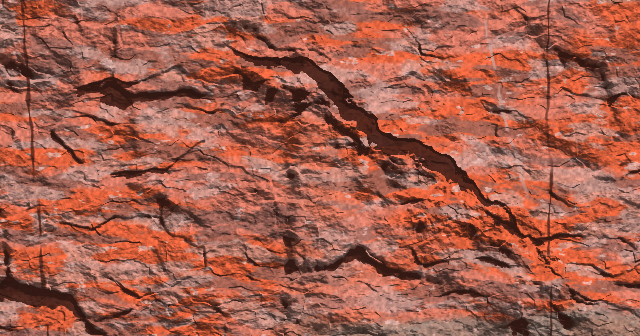
Reproduce this texture procedurally as a Shadertoy shader.

```glsl
// Sunlit face of red banded rock: a relief of blended chips, fractal roughness
// and one diagonal broken ledge is lit from the upper right with marched cast
// shadows; stretched noise colours the strata, pale veins and dark joints.

#define ROUGHNESS 0.062
#define CHIP_RELIEF 0.105
#define LEDGE_DEPTH 0.15
#define SUN_DIR vec2(0.5, 0.866)
#define SUN_SLOPE 0.8
#define CONTRAST 0.8
#define ORANGE vec3(0.88, 0.385, 0.24)
#define PINK vec3(0.83, 0.47, 0.39)
#define MAROON vec3(0.56, 0.375, 0.34)
#define PALE vec3(0.78, 0.62, 0.59)
#define GREY vec3(0.58, 0.52, 0.48)
#define SHADOW vec3(0.26, 0.12, 0.09)

vec2 hash2(vec2 p) {
    vec3 q = fract(p.xyx * vec3(0.1031, 0.1030, 0.0973));
    q += dot(q, q.yzx + 33.33);
    return fract((q.xx + q.yz) * q.zy);
}

float noise(vec2 p) {
    vec2 i = floor(p), f = fract(p);
    f = f * f * (3.0 - 2.0 * f);
    float low = mix(hash2(i).x, hash2(i + vec2(1, 0)).x, f.x);
    float high = mix(hash2(i + vec2(0, 1)).x, hash2(i + vec2(1, 1)).x, f.x);
    return mix(low, high, f.y);
}

float fbm(vec2 p, int octaves) {
    float sum = 0.0, total = 0.0, amp = 0.5;
    for (int i = 0; i < octaves; i++) {
        sum += amp * noise(p);
        total += amp;
        amp *= 0.5;
        p = mat2(1.6, 1.2, -1.2, 1.6) * p + 7.3;
    }
    return sum / total;
}

// Broken facets: tilted planes around scattered points, joined by short ramps
float chips(vec2 p) {
    vec2 cell = floor(p);
    float sum = 0.0, total = 0.0;
    for (int y = -1; y <= 1; y++)
    for (int x = -1; x <= 1; x++) {
        vec2 id = cell + vec2(x, y);
        vec2 d = id + hash2(id) - p;
        float weight = exp(-24.0 * dot(d, d));
        float plane = dot(hash2(id + 17.0) - 0.5, d) + 0.25 * hash2(id + 41.0).x;
        sum += weight * plane;
        total += weight;
    }
    return sum / max(total, 1e-20);
}

// Pale triangular face that widens downwards
float wedge(vec2 p) {
    float drop = 0.72 - p.y;
    float left = smoothstep(0.0, 0.05, p.x - 0.86 + 0.08 * drop);
    float right = smoothstep(0.0, 0.1, 0.97 + 0.38 * drop - p.x);
    return left * right * smoothstep(0.0, 0.08, drop);
}

// Slab above a ragged diagonal fracture, with rubble along its foot
float ledge(vec2 p) {
    float side = 0.8 * (p.y - 0.89 + 0.76 * (p.x - 0.72));
    side += 0.36 * (fbm(p * 4.0 + 3.0, 7) - 0.5);
    float span = smoothstep(0.65, 0.8, p.x) * (1.0 - smoothstep(1.65, 1.8, p.x));
    float depth = 0.12 + 1.0 * smoothstep(0.2, 0.8, noise(vec2(p.x * 6.0, 2.5)));
    float slab = depth * smoothstep(-0.01, 0.006, side) * exp(-3.0 * max(side, 0.0));
    float rubble = 0.7 * fbm(p * 11.0 + 60.0, 4) * exp(-9.0 * abs(side + 0.08));
    return span * (slab + rubble);
}

float height(vec2 p) {
    vec2 w = p + 0.1 * vec2(fbm(p * 5.0, 5), fbm(p * 5.0 + 9.0, 5));
    float h = CHIP_RELIEF * chips(w * vec2(2.6, 3.6));
    h += 0.3 * CHIP_RELIEF * chips(w * vec2(7.0, 11.0) + 5.0);
    h += 0.11 * CHIP_RELIEF * chips(w * vec2(20.0, 32.0));
    h += ROUGHNESS * fbm(w * vec2(4.5, 6.5), 6);
    h += 0.15 * ROUGHNESS * fbm(p * vec2(34.0, 50.0), 4);
    return h + LEDGE_DEPTH * ledge(p) + 0.03 * wedge(w - 0.05);
}

float castShadow(vec2 p, float base) {
    float shade = 0.0, t = 0.005;
    for (int i = 0; i < 11; i++) {
        float rise = height(p + SUN_DIR * t) - base - SUN_SLOPE * t;
        shade = max(shade, smoothstep(0.0, 0.004, rise));
        t *= 1.42;
    }
    return shade;
}

vec3 rockColour(vec2 p) {
    vec2 q = vec2(p.x, p.y + 0.04 * p.x + 0.1 * fbm(p * 3.0, 7));
    float strata = fbm(q * vec2(2.8, 15.0), 7);
    float patches = fbm(p * 3.0 + 20.0, 7);
    vec3 c = mix(PINK, ORANGE, smoothstep(0.42, 0.53, 0.6 * strata + 0.4 * patches));
    c = mix(c, MAROON, 0.75 * smoothstep(0.52, 0.6, fbm(q * vec2(6.0, 28.0) + 31.0, 6)));
    c = mix(c, PALE, 0.65 * smoothstep(0.55, 0.64, fbm(q * vec2(8.0, 22.0) + 57.0, 6)));
    c = mix(c, mix(PINK, PALE, patches), 0.45 * wedge(p + 0.1 * (patches - 0.5)));
    // Weathered grey along the rims, then small mineral flecks
    float rim = max(0.07 - p.y, p.y - 0.97) + 0.2 * (patches - 0.5);
    c = mix(c, GREY, 0.75 * smoothstep(0.0, 0.03, rim) * smoothstep(0.7, 1.1, p.x));
    c = mix(c, PALE * 1.06, 0.8 * smoothstep(0.71, 0.77, fbm(p * vec2(24.0, 50.0), 4)));
    return c * (0.8 + 0.4 * fbm(p * 120.0, 2));
}

void mainImage(out vec4 fragColor, in vec2 fragCoord) {
    vec2 p = fragCoord / iResolution.y;
    float base = height(p);
    float slope = (height(p + SUN_DIR * 0.003) - base) / 0.003;
    vec3 colour = rockColour(p);

    // Broken pale vein and two dark upright joints
    float wander = 0.06 * (fbm(p * 6.0 + 80.0, 6) - 0.5);
    float vein = abs(p.x - 1.46 - 0.25 * (0.88 - p.y) - wander);
    float broken = smoothstep(0.35, 0.55, noise(p * 30.0)) * smoothstep(0.35, 0.5, p.y);
    colour = mix(colour, PALE, 0.8 * broken * (1.0 - smoothstep(0.002, 0.008, vein)));
    float joint = 0.0;
    for (int i = 0; i < 2; i++) {
        float k = float(i);
        float x = mix(0.07 + 0.07 * (1.0 - p.y), 1.635, k) + 0.6 * wander;
        float width = (0.012 - 0.005 * k) * (fbm(p * vec2(14.0, 24.0) + k, 3) - 0.1);
        joint = max(joint, 1.0 - smoothstep(0.4 * width, width + 0.002, abs(p.x - x)));
    }
    joint *= smoothstep(0.1, 0.4, noise(p * 18.0 + 4.0));

    // Sunlight, then shadow that keeps a trace of the rock colour
    colour *= clamp(0.9 - CONTRAST * slope, 0.42, 1.04);
    float dark = max(0.93 * castShadow(p, base), 0.8 * joint);
    fragColor = vec4(mix(colour, SHADOW * (0.5 + 0.7 * colour.r), dark), 1.0);
}
```
